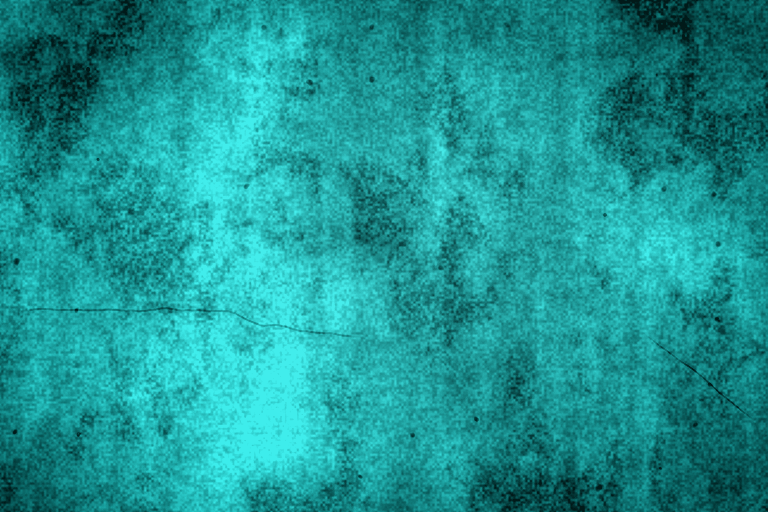
A WebGL 1 fragment shader for this texture:

```glsl
precision highp float;
// A weathered teal plaster wall: broad pools of light and a dark vignette,
// layered with flaking paint, vertical streaks, stains, specks, cracks and
// fine grain. All layers add up to one brightness that a teal ramp colours.

uniform vec2 u_resolution;

const float BASE_LIGHT = 0.665;
const float DARKEST = 0.10;
const float BRIGHTEST = 0.93;

float hash(vec2 p) {
  vec3 q = fract(p.xyx * vec3(0.1031, 0.1030, 0.0973));
  q += dot(q, q.yzx + 33.33);
  return fract((q.x + q.y) * q.z);
}

float noise(vec2 p) {
  vec2 cell = floor(p);
  vec2 f = fract(p);
  f = f * f * (3.0 - 2.0 * f);
  float low = mix(hash(cell), hash(cell + vec2(1.0, 0.0)), f.x);
  float high = mix(hash(cell + vec2(0.0, 1.0)), hash(cell + 1.0), f.x);
  return mix(low, high, f.y);
}

// Fractal noise in 0..1; a higher gain gives a rougher result.
float fbm(vec2 p, float gain) {
  float sum = 0.0;
  float total = 0.0;
  float weight = 1.0;
  for (int i = 0; i < 6; i++) {
    sum += weight * noise(p);
    total += weight;
    weight *= gain;
    p = mat2(1.6, 1.2, -1.2, 1.6) * p + 17.3;
  }
  return sum / total;
}

// Soft elliptical pool of light or shade.
float pool(vec2 p, vec2 center, vec2 size) {
  vec2 d = (p - center) / size;
  return exp(-dot(d, d));
}

float broadLight(vec2 p) {
  float band = exp(-pow((p.x - 0.51) / 0.15, 2.0));
  float light = 0.14 * band;
  light += 0.12 * pool(p, vec2(0.36, 0.24), vec2(0.30, 0.32));
  light += 0.10 * pool(p, vec2(0.88, 0.57), vec2(0.10, 0.14));
  light += 0.17 * pool(p, vec2(1.30, 0.53), vec2(0.13, 0.09));
  light -= 0.15 * pool(p, vec2(0.86, 0.93), vec2(0.24, 0.13));
  light -= 0.17 * pool(p, vec2(1.10, 0.19), vec2(0.23, 0.18));
  light -= 0.15 * pool(p, vec2(0.66, 0.52), vec2(0.13, 0.06));
  light -= 0.18 * pool(p, vec2(0.06, 0.86), vec2(0.18, 0.08));
  return light;
}

float vignette(vec2 uv) {
  return smoothstep(0.30, 0.76, length(uv - 0.5));
}

// Small round pits, one candidate in each cell of a grid.
float specks(vec2 p, float scale, float density) {
  vec2 cell = floor(p * scale);
  vec2 spot = 0.2 + 0.6 * vec2(hash(cell + 3.1), hash(cell + 8.7));
  float radius = 0.025 + 0.035 * hash(cell + 5.3);
  float dist = length(fract(p * scale) - spot);
  dist += 0.04 * (noise(p * 150.0) - 0.5);
  return step(1.0 - density, hash(cell)) * (1.0 - smoothstep(radius * 0.4, radius * 1.3, dist));
}

// Thin crack along height y between two x positions, fading at its ends.
float crack(vec2 p, float y, float x0, float x1) {
  y += 0.010 * (fbm(vec2(p.x * 22.0, 4.0), 0.5) - 0.5);
  float line = 1.0 - smoothstep(0.0007, 0.0032, abs(p.y - y));
  float ends = smoothstep(x0, x0 + 0.04, p.x) * (1.0 - smoothstep(x1 - 0.06, x1, p.x));
  return line * ends * (0.5 + 0.5 * noise(p * 40.0));
}

float cracks(vec2 p) {
  float bend = 0.395 - 0.032 * smoothstep(0.43, 0.53, p.x) - 0.13 * max(p.x - 0.53, 0.0);
  float slant = 0.326 - 0.79 * (p.x - 1.29);
  return crack(p, bend, 0.03, 0.72) + crack(p, slant, 1.25, 1.49);
}

// Teal ramp: red rises with the square of the brightness.
vec3 teal(float value, float fade) {
  return vec3(0.27 * value * value + fade * value, value, value * 0.995);
}

void main() {
  vec2 uv = gl_FragCoord.xy / u_resolution;
  vec2 p = gl_FragCoord.xy / u_resolution.y;
  vec2 warped = p + 0.05 * vec2(noise(p * 9.0), noise(p * 9.0 + 40.0));
  float edge = vignette(uv);

  float clouds = fbm(p * 3.0 + 2.0, 0.55) - 0.5;
  float flakes = smoothstep(0.50, 0.61, fbm(warped * vec2(5.5, 4.5) + 31.0, 0.60));
  float stains = smoothstep(0.50, 0.68, fbm(warped * vec2(7.0, 5.0) + 57.0, 0.72));
  float streaks = fbm(p * vec2(34.0, 2.5) + 11.0, 0.5) - 0.5;
  float scratches = noise(p * vec2(14.0, 150.0)) - 0.5;
  float mottle = fbm(p * 38.0 + 71.0, 0.75) - 0.5;
  float grain = noise(p * 215.0 + 90.0) - 0.5;

  float value = BASE_LIGHT + broadLight(p) - 0.38 * edge;
  value += 0.30 * clouds + 0.09 * flakes - 0.17 * stains;
  value += 0.20 * streaks + 0.05 * scratches;
  value += (0.24 + 0.14 * stains) * (mottle + grain);
  value -= 0.32 * specks(p, 9.0, 0.22) + 0.28 * cracks(p);
  value = clamp(value, DARKEST, BRIGHTEST);

  float fade = 0.06 * pool(p, vec2(0.85, 0.55), vec2(0.45, 0.40)) - 0.02 * edge;
  gl_FragColor = vec4(max(teal(value, fade), 0.0), 1.0);
}
```
